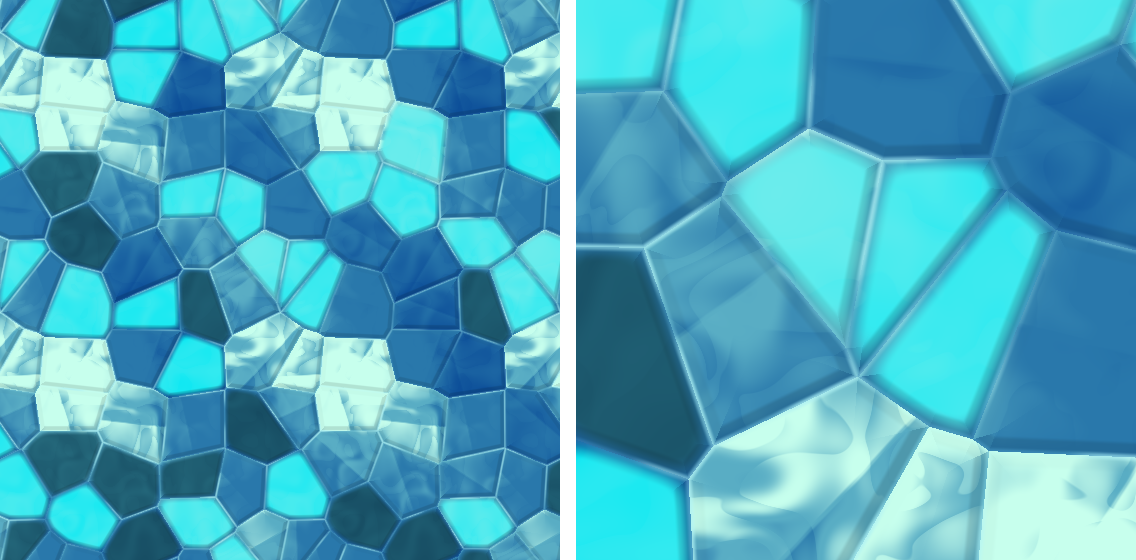
Left, the full canvas; right, a detail of the centre.
Reproduce this pattern procedurally as a Shadertoy shader.

```glsl
// Crumpled foil mosaic: rounded cyan and dark glass cells over creased blue to pale facets
#define CELLS 10.0        // cells across the canvas
#define PERIOD 5.0        // cells after which the facets repeat
#define JITTER 0.76       // irregularity of the cell centres
#define CYAN_SHARE 0.36   // share of cyan cells outside the palest areas
#define DARK_SHARE 0.22   // share of dark cells outside the palest areas
#define SOFTNESS 0.12     // blur of the glass rims, in cells
#define LINE_WIDTH 0.032  // width of the bright seams, in cells
#define FOIL 0.42         // contrast of the crumpled shading

const float TAU = 6.2831853;
const vec3 DEEP = vec3(0.05, 0.31, 0.60);
const vec3 BLUE = vec3(0.16, 0.47, 0.67);
const vec3 STEEL = vec3(0.35, 0.68, 0.77);
const vec3 PALE = vec3(0.78, 1.00, 0.93);

vec2 hash2(vec2 p) {
    vec3 q = fract(p.xyx * vec3(0.1031, 0.1030, 0.0973));
    q += dot(q, q.yzx + 33.33);
    return fract((q.xx + q.yz) * q.zy);
}

float noise(vec2 p) {
    vec2 i = floor(p), f = fract(p);
    f = f * f * (3.0 - 2.0 * f);
    return mix(mix(hash2(i).x, hash2(i + vec2(1, 0)).x, f.x),
               mix(hash2(i + vec2(0, 1)).x, hash2(i + vec2(1, 1)).x, f.x), f.y);
}

// Centre of a cell, repeating with PERIOD
vec2 centre(vec2 id) {
    return id + 0.5 + JITTER * (hash2(mod(id, PERIOD) + 7.0) - 0.5);
}

// Slow drift from deep blue (0) to pale (1)
float drift(vec2 p) {
    vec2 u = p / PERIOD;
    return 0.49 + 0.27 * cos(TAU * (u.x + u.y + 0.14))
                + 0.10 * cos(TAU * (u.x - 0.15))
                + 0.12 * cos(TAU * (u.y + 0.42));
}

vec3 ramp(float t) {
    vec3 c = mix(DEEP, BLUE, smoothstep(0.08, 0.36, t));
    c = mix(c, STEEL, smoothstep(0.40, 0.68, t));
    return mix(c, PALE, smoothstep(0.70, 0.98, t));
}

// Warped noise with hard-edged shards
float crumple(vec2 p) {
    vec2 warp = vec2(noise(p * 1.7), noise(p * 1.7 + 31.0));
    float n = noise(p * 1.6 + 2.4 * warp);
    float shard = noise(p * 3.1 + 3.0 * warp.yx + 11.0);
    return n - 0.5 + 0.16 * (smoothstep(0.47, 0.51, shard) - 0.5)
                   + 0.30 * (abs(shard - 0.5) - 0.15);
}

void mainImage(out vec4 fragColor, in vec2 fragCoord) {
    vec2 p = fragCoord / iResolution.xy * CELLS;
    vec2 base = floor(p);

    // Nearest cell
    vec2 id = base, toCentre = vec2(9.0);
    for (int y = -1; y <= 1; y++)
    for (int x = -1; x <= 1; x++) {
        vec2 c = base + vec2(x, y);
        vec2 r = centre(c) - p;
        if (dot(r, r) < dot(toCentre, toCentre)) { toCentre = r; id = c; }
    }

    // Distance to the border, sharp and with rounded corners
    float edge = 9.0, sum = 0.0;
    vec2 normal = vec2(0.0);
    for (int y = -2; y <= 2; y++)
    for (int x = -2; x <= 2; x++) {
        if (x == 0 && y == 0) continue;
        vec2 r = centre(id + vec2(x, y)) - p;
        vec2 n = normalize(r - toCentre);
        float d = 0.5 * dot(r + toCentre, n);
        sum += exp(-22.0 * d);
        if (d < edge) { edge = d; normal = n; }
    }
    float rounded = -log(sum) / 22.0;

    // Facet tone: drift, crumpling, one straight fold, bevelled rim
    vec2 wrapped = mod(id, PERIOD);
    vec2 rnd = hash2(wrapped + 53.0);
    float cellTone = drift(centre(id)) + 0.26 * (rnd.x - 0.5);
    float strength = FOIL * mix(0.30, 1.0, smoothstep(0.35, 0.85, cellTone));
    vec2 local = -toCentre;
    float foil = crumple(local * 1.3 + 19.0 * rnd + wrapped * 3.0);
    float angle = TAU * rnd.y;
    float side = dot(local, vec2(cos(angle), sin(angle))) - 0.2 * (rnd.x - 0.5);
    float fold = sign(side) * smoothstep(0.0, 0.02, abs(side)) * exp(-5.0 * abs(side));
    float lit = dot(normal, normalize(vec2(-0.6, 0.8)));
    float tone = mix(cellTone, drift(p), 0.25) + strength * (foil + 0.28 * fold)
               + 0.13 * lit * exp(-13.0 * edge);
    vec3 col = ramp(tone);

    // Glass cells, left out of the palest areas
    float pick = hash2(id + 91.0).y;
    float mask = smoothstep(-0.03, SOFTNESS - 0.03, rounded) * step(cellTone, 0.76);
    float clear = clamp(cellTone + 0.35 * foil, 0.0, 1.0);
    vec3 cyan = mix(vec3(0.06, 0.91, 0.95), vec3(0.50, 0.93, 0.92), clear);
    vec3 dark = mix(vec3(0.08, 0.28, 0.36), vec3(0.16, 0.45, 0.52), clear);
    if (pick < CYAN_SHARE) col = mix(col, cyan, mask);
    else if (pick < CYAN_SHARE + DARK_SHARE) col = mix(col, dark, 0.96 * mask);

    // Broken bright seams with a thin shadow beside them
    float broken = smoothstep(0.30, 0.75, noise(p * 2.3 + 5.0));
    float seam = smoothstep(LINE_WIDTH, 0.0, edge) * (0.15 + 0.60 * broken);
    float shade = smoothstep(0.05, 0.02, abs(edge - 0.05)) * (0.4 - 0.4 * lit);
    col *= 1.0 - 0.16 * shade;
    col = mix(col, vec3(0.68, 0.94, 0.95), seam * mix(0.45, 1.0, smoothstep(0.1, 0.6, cellTone)));

    fragColor = vec4(clamp(col, 0.0, 1.0), 1.0);
}
```
